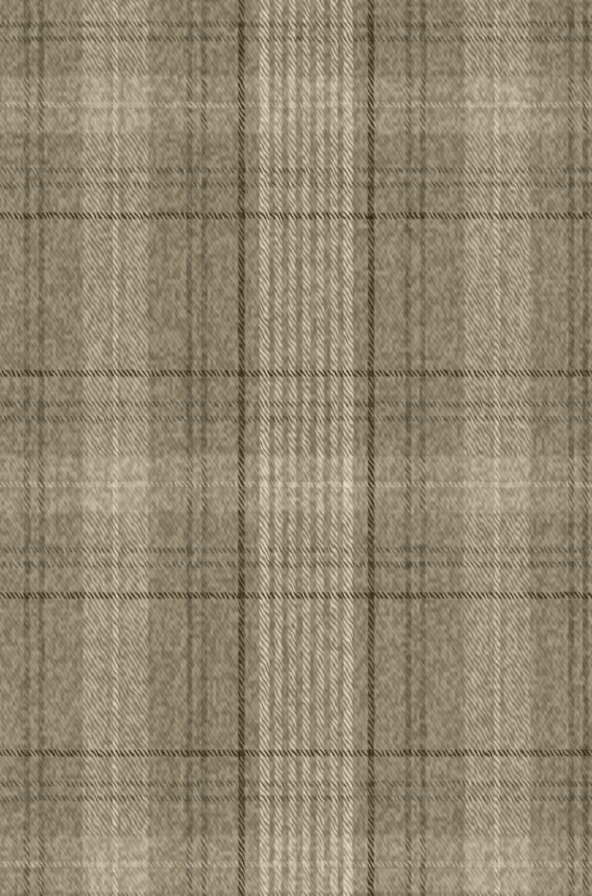
Write a Shadertoy shader that draws this pattern.

```glsl
const vec3 GROUND = vec3(0.55, 0.505, 0.41);
const vec3 CREAM = vec3(0.78, 0.735, 0.64);
const vec3 GREY = vec3(0.37, 0.345, 0.285);
const vec3 BROWN = vec3(0.27, 0.22, 0.13);

float hash(vec2 p) {
    vec3 q = fract(vec3(p.xyx) * 0.1031);
    q += dot(q, q.yzx + 33.33);
    return fract((q.x + q.y) * q.z);
}

float valueNoise(vec2 p) {
    vec2 cell = floor(p), f = fract(p);
    f = f * f * (3.0 - 2.0 * f);
    float low = mix(hash(cell), hash(cell + vec2(1, 0)), f.x);
    float high = mix(hash(cell + vec2(0, 1)), hash(cell + vec2(1, 1)), f.x);
    return mix(low, high, f.y);
}

float stripe(float d, float centre, float halfWidth, float soft) {
    return 1.0 - smoothstep(halfWidth - soft, halfWidth + soft, abs(d - centre));
}

// Yarn colours shared by both directions; d is the mirrored distance in periods
vec3 yarn(float d, float brownAt, float greyAt, float bandHalf, float soft) {
    float wash = stripe(d, 0.5, bandHalf, soft * 1.5);
    wash *= 0.55 - 0.2 * stripe(d, 0.5, 0.025, soft * 2.0);
    wash = max(wash, 0.95 * stripe(d, 0.5, 0.008, soft));
    vec3 col = mix(GROUND, CREAM, wash);
    float greyPair = max(stripe(d, greyAt, 0.0075, soft), stripe(d, greyAt + 0.038, 0.0075, soft));
    col = mix(col, GREY, 0.85 * greyPair);
    return mix(col, BROWN, stripe(d, brownAt, 0.0085, soft));
}

void mainImage(out vec4 fragColor, in vec2 fragCoord) {
    vec2 p = fragCoord / iResolution.y;

    // Mirrored sett, with slightly uneven thread edges
    vec2 wobble = vec2(valueNoise(p * vec2(25, 110)), valueNoise(p * vec2(110, 25) + 40.0)) - 0.5;
    vec2 sett = (p - vec2(0.3418, 0.6712) + 0.0012 * wobble) / vec2(0.4258, 0.4238);
    vec2 d = abs(sett - round(sett));
    float soft = 0.0018 + 1.2 / iResolution.y;

    vec3 warp = yarn(d.x, 0.1697, 0.2676, 0.0856, soft);
    vec3 weft = yarn(d.y, 0.2074, 0.2888, 0.0737, soft);

    // Seven cream bars in the warp, the outer two bolder
    float bar = min(round(d.x / 0.0365), 3.0);
    float barMask = stripe(d.x, bar * 0.0365, bar > 2.5 ? 0.0125 : 0.0095, soft);
    warp = mix(warp, CREAM, barMask * (bar > 2.5 ? 1.0 : 0.85));

    // Diagonal twill chooses which yarn lies on top
    float jitter = valueNoise(p * vec2(200, 90)) - 0.5;
    float ridge = abs(fract((p.x * 1.5 + p.y) * 128.0 + 0.5 * jitter) - 0.5) * 2.0;
    float warpOnTop = mix(0.2, 0.92, smoothstep(0.15, 0.75, ridge));
    vec3 col = mix(weft, warp, warpOnTop);

    // Ridge shading, yarn flecks and long thread streaks
    col += 0.06 * (ridge - 0.45);
    col += 0.16 * (valueNoise(p * vec2(330, 210) + 7.0) - 0.5);
    col += 0.04 * (valueNoise(p * vec2(280, 9)) - 0.5);
    col += 0.03 * (valueNoise(p * vec2(9, 280) + 90.0) - 0.5);
    col += 0.02 * (valueNoise(p * 5.0) - 0.5);

    fragColor = vec4(clamp(col, 0.0, 1.0), 1.0);
}
```
